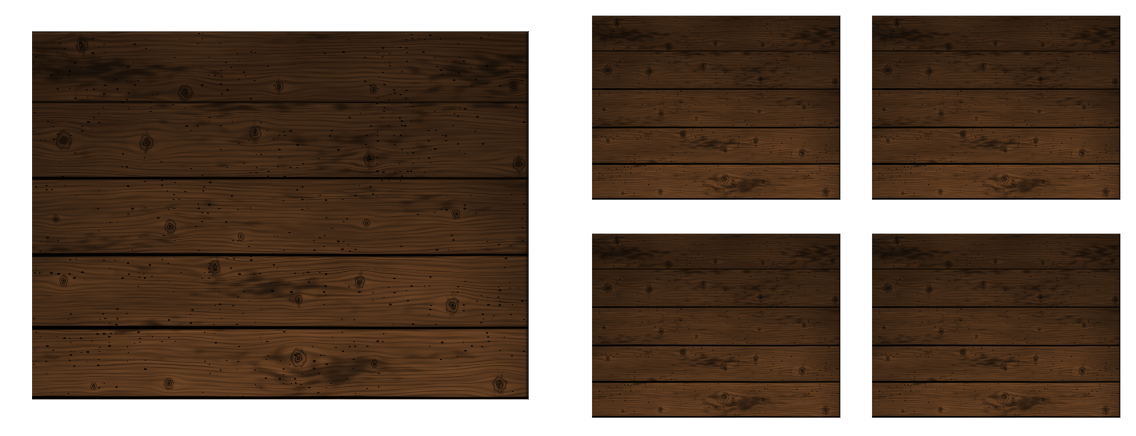
Left, the tile; right, the same tile 2 across and 2 down.
This texture is drawn by a WebGL 2 fragment shader. Its source:

```glsl
#version 300 es
precision highp float;
// Five weathered brown planks lying across, set in a plain white margin so the tile joins cleanly.
// Grain is the contour lines of a warped height field that parts around hashed knots;
// streaks, pits, dark seams and a top-to-bottom light fall-off are laid over it.
#define PLANKS 5
#define KNOTS 5
#define PANEL_LO vec2(0.0573, 0.084)
#define PANEL_HI vec2(0.944, 0.928)
#define PANEL_SIZE vec2(1.14, 0.844)
#define WOOD vec3(0.38, 0.24, 0.13)
#define MARGIN vec3(1.0)
#define RING_DENSITY 105.0
#define LIGHT_BOTTOM 0.92
#define LIGHT_TOP 0.56
#define PIT_GRID vec2(75.0, 95.0)

uniform vec2 u_resolution;
out vec4 outColor;

// Integer hash of a lattice cell, two values in 0..1
vec2 hash2(vec2 cell) {
  const uint M = 1664525u;
  uvec2 q = uvec2(ivec2(cell)) * M + 1013904223u;
  for (int i = 0; i < 2; i++) {
    q.x += q.y * M;
    q.y += q.x * M;
    q ^= q >> 16u;
  }
  return vec2(q & 0xffffu) / 65535.0;
}

float corner(vec2 cell, vec2 offset) {
  float angle = 6.2832 * hash2(cell + offset).x;
  return dot(vec2(cos(angle), sin(angle)), offset);
}

// Gradient noise, about -1..1
float noise(vec2 p) {
  vec2 cell = floor(p), f = p - cell;
  vec2 u = f * f * f * (f * (f * 6.0 - 15.0) + 10.0);
  vec4 g;
  for (int i = 0; i < 4; i++) {
    vec2 o = vec2(i & 1, i >> 1);
    float angle = 6.2832 * hash2(cell + o).x;
    g[i] = dot(vec2(cos(angle), sin(angle)), f - o);
  }
  return 1.4 * mix(mix(g.x, g.y, u.x), mix(g.z, g.w, u.x), u.y);
}

// Height of seam i, with uneven plank widths and a slight wander
float seamHeight(float i, float x) {
  return i / float(PLANKS) - 0.008 * sin(i * 1.2566 - 0.5)
       + 0.0015 * noise(vec2(x * 4.0, i * 7.3));
}

// Knots of one plank: x = push on the grain, y = darkness, z = warm halo
vec3 knotField(vec2 g, float plank) {
  vec3 field = vec3(0.0);
  float wobble = noise(g * 90.0), rough = noise(g * vec2(130.0, 50.0));
  for (int k = 0; k < KNOTS; k++) {
    vec2 id = vec2(plank * 11.0 + float(k), 5.0);
    vec2 place = hash2(id), kind = hash2(id + 31.0);
    vec2 center = vec2((float(k) + 0.1 + 0.8 * place.x) / float(KNOTS),
                       (plank + 0.15 + 0.7 * place.y) / float(PLANKS)) * PANEL_SIZE;
    vec2 d = g - center;
    float radius = mix(0.005, 0.013, kind.x * kind.x);
    float l = length(d * vec2(0.9, 0.75)) / radius + 0.3 * wobble;
    vec2 reach = d / (radius * vec2(4.5, 3.0));
    float influence = exp(-dot(reach, reach));
    float core = smoothstep(1.15, 0.35, l) * (0.65 + 0.3 * sin(l * 14.0));
    float rim = 0.55 * exp(-pow((l - 1.15) * 5.0, 2.0));
    vec2 split = d / (radius * vec2(0.9, 2.4));
    float scar = step(0.6, kind.y) * exp(-dot(split, split)) * smoothstep(-0.3, 0.5, rough);
    field.x -= 0.8 * d.y * influence;
    field.y = max(field.y, max(max(core, rim), 0.8 * scar));
    field.z = max(field.z, influence);
  }
  return field;
}

// Small holes, gathered where the cluster noise is high
float pits(vec2 g) {
  vec2 p = g * PIT_GRID, cell = floor(p);
  vec2 at = hash2(cell + 400.0), kind = hash2(cell + 900.0);
  float chance = 0.10 + 0.22 * noise(g * vec2(4.0, 11.0) + 60.0);
  vec2 d = (p - cell - 0.25 - 0.5 * at) / PIT_GRID * vec2(0.7, 1.0);
  float radius = mix(0.0008, 0.0022, kind.y * kind.y);
  return step(kind.x, chance) * smoothstep(radius + 0.001, radius - 0.0005, length(d));
}

void main() {
  vec2 uv = gl_FragCoord.xy / u_resolution;
  vec2 c = (uv - PANEL_LO) / (PANEL_HI - PANEL_LO);
  vec2 g = c * PANEL_SIZE;
  float aa = 0.8 / (u_resolution.y * PANEL_SIZE.y);

  // Seams: find the plank and collect the gap and its soft shadow
  float plank = 0.0, gap = 0.0, shadow = 0.0, lip = 0.0;
  for (int n = 0; n < PLANKS; n++) {
    float i = float(n), d = c.y - seamHeight(i, c.x);
    float halfWidth = (0.0045 - 0.00005 * i * i * i) * (1.2 - 0.5 * c.x);
    if (d > 0.0) plank = i;
    gap = max(gap, 1.0 - smoothstep(halfWidth - aa, halfWidth + aa, abs(d)));
    shadow = max(shadow, exp(-abs(d) / 0.006));
    lip = max(lip, exp(-pow((d + halfWidth + 0.006) / 0.003, 2.0)));
  }

  // Grain: contour lines of the flow, finer fibres and broad streaks
  vec3 knot = knotField(g, plank);
  vec2 seed = vec2(plank * 17.3 + 3.0, plank * 9.7);
  float y = g.y + knot.x;
  float flow = y + 0.016 * noise(vec2(g.x * 2.5, y * 10.0) + seed)
                 + 0.003 * noise(vec2(g.x * 10.0, y * 28.0) + seed);
  float ring = pow(0.5 + 0.5 * sin(6.2832 * (flow * RING_DENSITY
             + 0.6 * noise(vec2(g.x * 3.0, flow * 50.0) + seed))), 2.0);
  float fibre = noise(vec2(g.x * 13.0, flow * 260.0) + seed);
  float streak = noise(vec2(g.x * 1.6, flow * 32.0) + seed);
  float blotch = noise(g * vec2(3.5, 9.0) + seed + 20.0);
  float stain = smoothstep(0.2, 0.8, noise(vec2(g.x * 2.2, y * 17.0) + seed + 40.0)
              + 0.5 * noise(vec2(g.x * 22.0, flow * 75.0) + seed));

  // Tone: light falls off upward and toward the sides
  float tone = mix(LIGHT_BOTTOM, LIGHT_TOP, smoothstep(0.0, 1.0, c.y));
  tone *= 1.0 - 0.18 * pow(abs(2.0 * c.x - 1.0), 3.0);
  tone *= 0.95 + 0.1 * hash2(vec2(plank, 77.0)).x;
  tone *= 1.08 - 0.30 * ring * (0.7 + 0.5 * streak) + 0.16 * fibre + 0.17 * streak + 0.16 * blotch;
  tone *= (1.0 - 0.45 * stain) * (1.0 + 0.12 * knot.z) * (1.0 - 0.8 * knot.y);
  tone *= 1.0 - 0.75 * pits(g);
  tone *= (1.0 + 0.22 * lip) * (1.0 - 0.3 * shadow) * (1.0 - 0.94 * gap);

  // Worn panel rim: dark right side, pale strip under a dark top line
  tone *= mix(0.25, 1.0, smoothstep(0.0, 0.008, 1.0 - c.x));
  tone *= 1.0 + 0.35 * smoothstep(0.990, 0.994, c.y);
  tone *= 1.0 - 0.6 * smoothstep(0.995, 0.999, c.y);

  vec2 inside = min(uv - PANEL_LO, PANEL_HI - uv) * u_resolution;
  float panel = clamp(min(inside.x, inside.y) + 0.5, 0.0, 1.0);
  outColor = vec4(mix(MARGIN, WOOD * clamp(tone, 0.03, 1.3), panel), 1.0);
}
```
